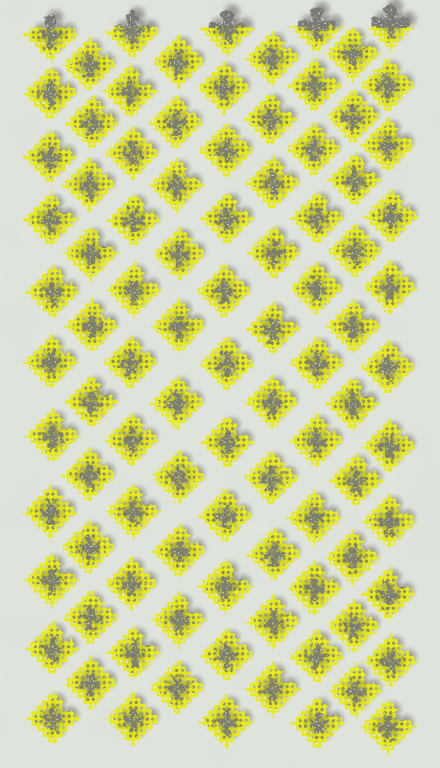
This pattern is drawn by a WebGL 2 fragment shader. Its source:

```glsl
#version 300 es
precision highp float;
uniform vec2 u_resolution;
out vec4 fragColor;

const vec2 SHEET = vec2(442.0, 768.0);     // layout units across the canvas
const int COLUMNS = 9;
const int ROWS = 11;                       // odd columns hold one fewer
const vec2 FIRST = vec2(52.0, 30.0);
const vec2 SPAN = vec2(339.0, 691.0);
const float PATCH_RADIUS = 26.5;
const float MESH_PITCH = 5.6;
const float MESH_HOLE = 0.55;
const float MESH_TOP = 27.0;               // the mesh is missing above this line
const float LOBE_OFFSET = 13.0;
const float LOBE_RADIUS = 6.5;
const vec2 SHADOW_SHIFT = vec2(5.0, -4.0);
const vec3 PAPER = vec3(0.87, 0.89, 0.86);
const vec3 YELLOW = vec3(0.91, 0.92, 0.10);
const vec3 OLIVE = vec3(0.63, 0.64, 0.15);
const vec3 GREY = vec3(0.47, 0.48, 0.45);
const vec3 SILVER = vec3(0.74, 0.76, 0.74);
const float PI = 3.14159;

vec2 hash2(vec2 p) {
    vec3 a = fract(vec3(p.xyx) * vec3(0.1031, 0.1030, 0.0973));
    a += dot(a, a.yzx + 33.33);
    return fract((a.xx + a.yz) * a.zy);
}

float gradientNoise(vec2 p) {
    vec2 i = floor(p), f = fract(p);
    vec2 u = f * f * (3.0 - 2.0 * f);
    vec2 e = vec2(0.0, 1.0);
    float a = dot(hash2(i) * 2.0 - 1.0, f);
    float b = dot(hash2(i + e.yx) * 2.0 - 1.0, f - e.yx);
    float c = dot(hash2(i + e.xy) * 2.0 - 1.0, f - e.xy);
    float d = dot(hash2(i + e.yy) * 2.0 - 1.0, f - e.yy);
    return mix(mix(a, b, u.x), mix(c, d, u.x), u.y);
}

// Uneven spacing of the columns and rows, with a slight skew of the rows
vec2 motifCentre(float column, float row) {
    vec2 t = vec2(column / float(COLUMNS - 1), row / float(ROWS - 1));
    vec2 bend = vec2(5.0, -11.0) * sin(PI * t) + vec2(-7.5, -11.0) * sin(2.0 * PI * t);
    float skew = 6.0 * cos(1.2 * PI * t.y) * (1.0 - 2.0 * t.x);
    vec2 jitter = (hash2(vec2(column, row) + 7.0) - 0.5) * 4.0;
    return FIRST + SPAN * t + bend + vec2(0.0, skew) + jitter;
}

// Four round lobes about a small core
float flowerDistance(vec2 q) {
    vec2 a = abs(q);
    vec2 lobe = a.x > a.y ? vec2(LOBE_OFFSET, 0.0) : vec2(0.0, LOBE_OFFSET);
    return min(length(a - lobe) - LOBE_RADIUS, length(q) - 10.0);
}

vec3 drawMotif(vec3 base, vec2 q, float y, vec2 seed, float px) {
    float grain = gradientNoise(q * 0.22 + seed * 31.0);
    float fine = gradientNoise(q * 0.5 + seed * 17.0);

    // Soft shadow and grey flower
    float shade = 1.0 - smoothstep(-5.0, 6.0, flowerDistance(q - SHADOW_SHIFT));
    vec3 color = mix(base, GREY, 0.65 * shade);
    float flower = flowerDistance(q) + 4.0 * grain;
    vec3 metal = mix(GREY, SILVER, smoothstep(0.05, 0.45, fine));
    color = mix(color, metal, 1.0 - smoothstep(-px, px, flower));
    vec2 glint = abs(q) - vec2(5.5, 6.5);
    color = mix(color, SILVER, 0.8 * (1.0 - smoothstep(1.0, 1.0 + px, length(glint))));

    // Yellow mesh with a ragged diamond rim and a notch at the upper right
    vec2 wave = cos(2.0 * PI * (q + seed * 3.0) / MESH_PITCH);
    float weave = wave.x + wave.y;
    float rim = (abs(q.x) + abs(q.y) - PATCH_RADIUS) * 0.707 + 0.9 * weave + 2.5 * grain;
    float notch = mix(1.0, 7.0, seed.y) - length(q - vec2(14.0, -12.0));
    float patchArea = 1.0 - smoothstep(-0.7 * px, 0.7 * px, max(rim, notch));
    float soft = 0.6 * px * 2.0 * PI / MESH_PITCH;
    float hole = smoothstep(MESH_HOLE - soft, MESH_HOLE + soft, weave);

    // Worn centre where the flower shows through as a broken cross
    vec2 a = abs(q - vec2(0.0, 1.0));
    float crossArm = min(max(a.x - 3.2, a.y - 11.0), max(a.x - 9.0, a.y - 3.2));
    float worn = 1.0 - smoothstep(-1.5, 1.5, crossArm + 8.0 * grain + 3.0 * fine);
    float below = smoothstep(-px, px, y - MESH_TOP - 8.0 * grain);
    float thread = patchArea * below * (1.0 - 0.8 * hole) * (1.0 - 0.9 * worn);
    float aged = 1.0 - smoothstep(4.0, 17.0, length(q) + 9.0 * grain);
    return mix(color, mix(YELLOW, OLIVE, 0.75 * aged), thread);
}

void main() {
    vec2 p = gl_FragCoord.xy / u_resolution * SHEET;
    p.y = SHEET.y - p.y;
    float px = SHEET.y / u_resolution.y;
    vec3 color = PAPER + 0.006 * gradientNoise(p * 0.02);

    // Staggered columns
    for (int c = 0; c < COLUMNS; c++) {
        int odd = c % 2;
        for (int r = 0; r < ROWS - odd; r++) {
            vec2 id = vec2(float(c), float(r) + 0.5 * float(odd));
            vec2 q = p - motifCentre(id.x, id.y);
            if (max(abs(q.x), abs(q.y)) < 36.0)
                color = drawMotif(color, q, p.y, hash2(id + 3.0), px);
        }
    }
    fragColor = vec4(color, 1.0);
}
```
